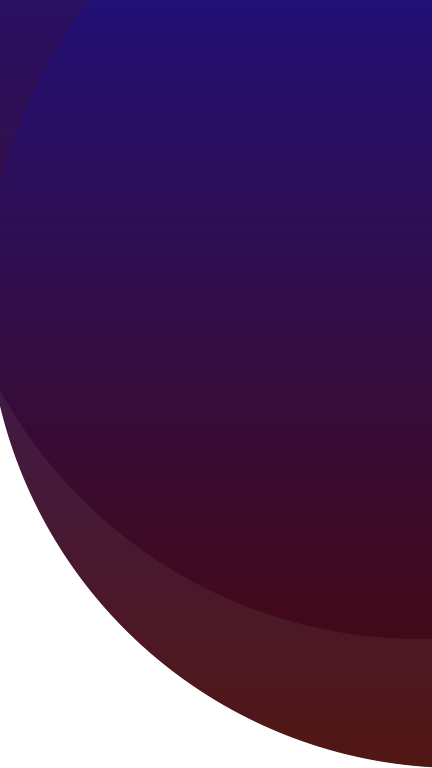
Write a Shadertoy shader that draws this background.

```glsl
const vec3 PAPER = vec3(1.0);

// Coverage of a disc with an edge about one pixel wide
float disc(vec2 p, vec2 center, float radius, float pixel) {
    float d = length(p - center) - radius;
    return 1.0 - smoothstep(-0.6 * pixel, 0.6 * pixel, d);
}

// Vertical blend from the low colour at y0 to the high colour at y1
vec3 ramp(float y, float y0, float y1, vec3 low, vec3 high) {
    return mix(low, high, clamp((y - y0) / (y1 - y0), 0.0, 1.0));
}

void mainImage(out vec4 fragColor, in vec2 fragCoord) {
    // Canvas height is one unit
    float pixel = 1.0 / iResolution.y;
    vec2 p = fragCoord * pixel;

    // Two large overlapping discs
    float lowerDisc = disc(p, vec2(0.5977, 0.6146), 0.6146, pixel);
    float upperDisc = disc(p, vec2(0.5469, 0.7917), 0.6237, pixel);

    // Gradient of each region
    vec3 crescent = ramp(p.y, 0.0, 0.48, vec3(0.32, 0.09, 0.07), vec3(0.255, 0.10, 0.27));
    vec3 corner = ramp(p.y, 0.76, 1.0, vec3(0.20, 0.06, 0.30), vec3(0.165, 0.065, 0.39));
    vec3 overlap = ramp(p.y, 0.168, 1.0, vec3(0.26, 0.035, 0.09), vec3(0.135, 0.065, 0.465));

    // Layers from back to front
    vec3 color = mix(PAPER, corner, upperDisc);
    color = mix(color, mix(crescent, overlap, upperDisc), lowerDisc);

    fragColor = vec4(color, 1.0);
}
```
